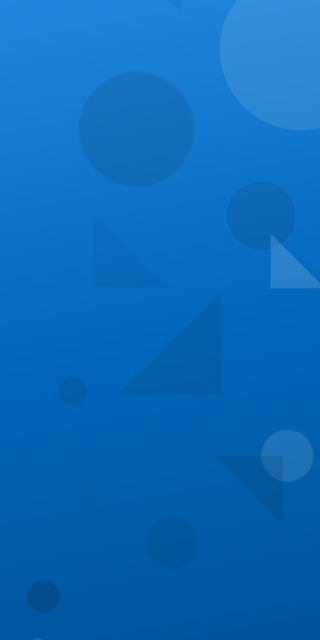
This background is drawn by a Shadertoy shader. Its source:

```glsl
// Blue diagonal gradient with scattered translucent circles and right triangles.
// Each shape is a distance function with its own edge softness; a positive
// strength tints toward white, a negative one toward a deep blue shadow.

#define TOP_BLUE vec3(0.130, 0.530, 0.870)
#define MID_BLUE vec3(0.005, 0.405, 0.735)
#define LOW_BLUE vec3(0.000, 0.325, 0.605)
#define SHADOW_BLUE vec3(0.020, 0.240, 0.400)
#define GRADIENT_TILT 0.18
#define MID_STOP 0.52

// Circles: centre x, centre y, radius, strength (canvas width = 1)
const vec4 circles[8] = vec4[8](
    vec4(0.940, 1.846, 0.253,  0.10),
    vec4(0.427, 1.596, 0.180, -0.18),
    vec4(0.815, 1.326, 0.107, -0.18),
    vec4(0.227, 0.776, 0.045, -0.18),
    vec4(0.898, 0.576, 0.081,  0.12),
    vec4(0.536, 0.305, 0.080, -0.17),
    vec4(0.135, 0.135, 0.051, -0.40),
    vec4(0.117, -0.020, 0.026, 0.10));
const float circleSoftness[8] = float[8](
    0.003, 0.014, 0.005, 0.005, 0.009, 0.010, 0.004, 0.005);

// Triangles: corner x, corner y, signed horizontal leg, signed vertical leg
const vec4 triangles[6] = vec4[6](
    vec4(0.294, 1.102,  0.232,  0.232),
    vec4(0.690, 0.766, -0.320,  0.320),
    vec4(0.846, 1.099,  0.170,  0.170),
    vec4(0.883, 0.575, -0.213, -0.213),
    vec4(0.247, 0.388,  0.091,  0.091),
    vec4(0.568, 2.015, -0.055, -0.055));
// Strength and edge softness of each triangle
const vec2 triangleStyle[6] = vec2[6](
    vec2(-0.10, 0.016), vec2(-0.17, 0.018), vec2(0.15, 0.003),
    vec2(-0.22, 0.005), vec2(-0.08, 0.010), vec2(-0.12, 0.012));

float circleDistance(vec2 p, vec4 circle) {
    return length(p - circle.xy) - circle.z;
}

float triangleDistance(vec2 p, vec4 tri) {
    vec2 q = (p - tri.xy) * sign(tri.zw);
    float slant = (q.x + q.y - abs(tri.z)) * 0.7071;
    return max(max(-q.x, -q.y), slant);
}

vec3 tint(vec3 base, float dist, float strength, float softness) {
    float halfEdge = max(softness, 1.5 / iResolution.x) * 0.5;
    float coverage = 1.0 - smoothstep(-halfEdge, halfEdge, dist);
    vec3 target = strength > 0.0 ? vec3(1.0) : SHADOW_BLUE;
    return mix(base, target, coverage * abs(strength));
}

vec3 background(vec2 p) {
    float t = (2.0 - p.y + GRADIENT_TILT * p.x) / (2.0 + GRADIENT_TILT);
    vec3 upper = mix(TOP_BLUE, MID_BLUE, clamp(t / MID_STOP, 0.0, 1.0));
    float lower = clamp((t - MID_STOP) / (1.0 - MID_STOP), 0.0, 1.0);
    return mix(upper, LOW_BLUE, lower);
}

void mainImage(out vec4 fragColor, in vec2 fragCoord) {
    // Width spans 0..1 and height 0..2
    vec2 p = fragCoord / iResolution.xy * vec2(1.0, 2.0);
    vec3 color = background(p);

    for (int i = 0; i < 8; i++) {
        float dist = circleDistance(p, circles[i]);
        color = tint(color, dist, circles[i].w, circleSoftness[i]);
    }
    for (int i = 0; i < 6; i++) {
        float dist = triangleDistance(p, triangles[i]);
        color = tint(color, dist, triangleStyle[i].x, triangleStyle[i].y);
    }

    fragColor = vec4(color, 1.0);
}
```
